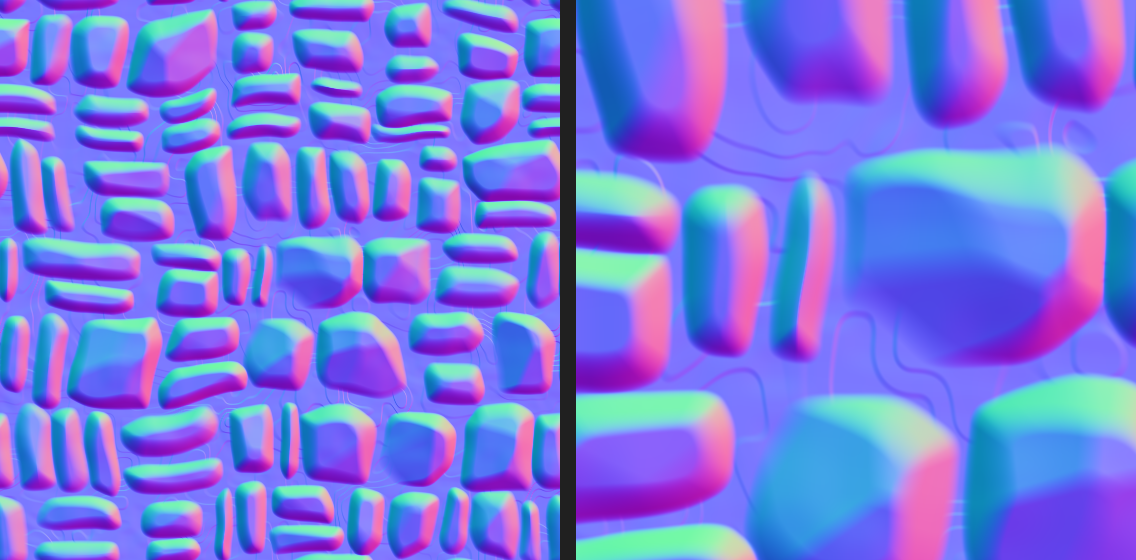
Left, the full canvas; right, a detail of the centre.
Give the GLSL for this texture map, as a Shadertoy shader.

```glsl
const float TAU = 6.2831853;
const vec2 GRID = vec2(7.0, 7.0);   // columns and rows of the wall

vec3 hash(vec3 p) {
    p = fract((p + 1.0) * vec3(0.1031, 0.1030, 0.0973));
    p += dot(p, p.yxz + 33.33);
    return fract((p.xxy + p.yxx) * p.zyx);
}

// Value noise that wraps after one canvas
float noise(vec2 uv, vec2 period, float seed) {
    vec2 p = uv * period, i = floor(p), f = p - i;
    f = f * f * f * (f * (f * 6.0 - 15.0) + 10.0);
    vec2 a = mod(i, period), b = mod(i + 1.0, period);
    return mix(mix(hash(vec3(a, seed)).x, hash(vec3(b.x, a.y, seed)).x, f.x),
               mix(hash(vec3(a.x, b.y, seed)).x, hash(vec3(b, seed)).x, f.x), f.y);
}

vec2 noise2(vec2 uv, float period, float seed) {
    return vec2(noise(uv, vec2(period), seed), noise(uv, vec2(period), seed + 1.0)) - 0.5;
}

float smoothMin(float a, float b, float k) {
    float h = max(k - abs(a - b), 0.0) / k;
    return min(a, b) - h * h * k * 0.25;
}

float smoothMax(float a, float b, float k) {
    return -smoothMin(-a, -b, k);
}

// Torn plaster: terraced noise with thin ledges
float plaster(vec2 uv) {
    vec2 p = uv + 0.05 * noise2(uv, 9.0, 41.0);
    float n = noise(p, vec2(9.0, 13.0), 43.0) + 0.45 * noise(p, vec2(31.0, 24.0), 44.0);
    float level = n * 5.0;
    float ledge = floor(level) + smoothstep(0.0, 0.22, fract(level));
    float strength = mix(0.0002, 0.0011, noise(uv, vec2(8.0), 45.0));
    return ledge * strength + 0.0011 * noise(p, vec2(38.0, 46.0), 46.0);
}

// Faceted stone: a chipped box outline under a few tilted planes
float stone(vec2 q, vec2 halfSize, vec3 id) {
    vec2 box = halfSize - abs(q);
    float inside = smoothMin(box.x, box.y, 0.015);
    float thin = min(halfSize.x, halfSize.y);
    float peak = 0.03 + 0.5 * thin;
    vec3 r = hash(id + 7.0);
    vec2 apex = halfSize * ((r.xy - 0.5) * 0.9 + vec2(0.1, 0.22));
    float top = peak - 0.011 + dot(q - apex, (hash(id + 9.0).xy - 0.5) * 0.6);
    for (float k = 0.0; k < 7.0; k++) {
        vec3 h = hash(id + vec3(13.0, 5.0, 17.0 + k * 3.0));
        // Outline cut
        float a = (k + h.x) * TAU / 7.0;
        vec2 dir = vec2(cos(a), sin(a));
        float reach = mix(length(halfSize * dir), dot(halfSize, abs(dir)), 0.45);
        inside = smoothMin(inside, reach * mix(0.84, 1.08, h.y) - dot(q, dir), 0.01);
        // Top facet
        if (k < 5.0) {
            a = (k + 0.8 * h.z) * TAU / 5.0;
            dir = vec2(cos(a), sin(a));
            float slope = mix(0.25, 0.8, h.y) * thin / length(halfSize * dir);
            top = smoothMin(top, peak + 0.008 * h.x - slope * dot(q - apex, dir), 0.005);
        }
    }
    return smoothMin(top, inside * mix(1.8, 2.6, r.z), 0.018);
}

float rowEdge(float row) {
    return (row + 0.4 * (hash(vec3(mod(row, GRID.y), 3.0, 5.0)).x - 0.5)) / GRID.y;
}

float rowShift(float row) {
    return hash(vec3(mod(row, GRID.y), 8.0, 2.0)).y;
}

float columnEdge(float column, float row) {
    vec2 cell = mod(vec2(column, row), GRID);
    return (column + rowShift(row) + 0.55 * (hash(vec3(cell, 11.0)).x - 0.5)) / GRID.x;
}

float wallHeight(vec2 uv) {
    vec2 p = uv + 0.05 * noise2(uv, 4.0, 21.0) + 0.011 * noise2(uv, 13.0, 23.0);
    float height = plaster(uv);
    float grain = 0.0035 * noise(uv, vec2(24.0), 31.0);
    for (float j = -1.0; j <= 1.0; j++) {
        float row = floor(p.y * GRID.y) + j;
        float first = floor(p.x * GRID.x - rowShift(row));
        for (float i = -1.0; i <= 1.0; i++) {
            float column = first + i;
            vec3 id = vec3(mod(vec2(column, row), GRID), 60.0);
            vec3 r = hash(id);
            // A cell holds one stone, or two side by side or stacked
            bool whole = r.x > 0.68;
            vec2 axis = r.x < 0.32 ? vec2(1.0, 0.0) : vec2(0.0, 1.0);
            float cut = mix(0.34, 0.66, r.y);
            for (float s = 0.0; s < 2.0; s++) {
                if (whole && s > 0.5) break;
                vec2 lo = vec2(columnEdge(column, row), rowEdge(row));
                vec2 hi = vec2(columnEdge(column + 1.0, row), rowEdge(row + 1.0));
                vec2 split = mix(lo, hi, cut);
                if (!whole && s < 0.5) hi = mix(hi, split, axis);
                if (!whole && s > 0.5) lo = mix(lo, split, axis);
                id.z = 70.0 + s * 19.0;
                vec3 v = hash(id);
                vec2 halfSize = 0.5 * (hi - lo) * mix(vec2(whole ? 0.88 : 0.74), vec2(1.03), v.xy);
                vec2 q = p - 0.5 * (lo + hi) - 0.012 * (v.yz - 0.5);
                if (any(greaterThan(abs(q), halfSize + 0.02))) continue;
                height = smoothMax(height, stone(q, halfSize, id) + grain, 0.007);
            }
        }
    }
    return height;
}

void mainImage(out vec4 fragColor, in vec2 fragCoord) {
    vec2 uv = fragCoord / iResolution.xy;
    vec2 e = vec2(0.001, 0.0);
    vec2 gradient = vec2(wallHeight(uv + e.xy) - wallHeight(uv - e.xy),
                         wallHeight(uv + e.yx) - wallHeight(uv - e.yx)) / (2.0 * e.x);
    // Surface direction stored as colour
    vec3 normal = normalize(vec3(-gradient - vec2(0.03, 0.05), 1.0));
    fragColor = vec4(normal * 0.5 + 0.5, 1.0);
}
```
